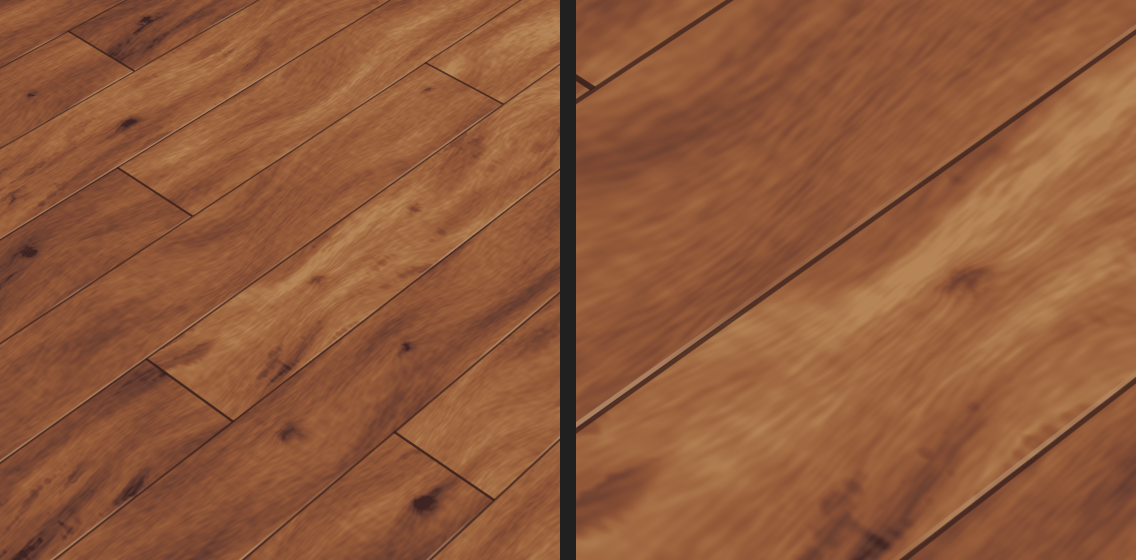
Left, the full canvas; right, a detail of the centre.
A WebGL 2 fragment shader for this texture:

```glsl
#version 300 es
precision highp float;
// Varnished hardwood floor seen at a slant: a projective map turns the canvas into
// floor units (along the planks, across the planks), where each row is cut by a joint.
// Every plank gets its own tone, gradient-noise grain, cross figure and knots.

uniform vec2 u_resolution;
out vec4 fragColor;

const float PLANK_LENGTH = 12.0;
const int ROWS = 9;

// Per row: joint position, tone before the joint, tone after it, amount of dark figure
const vec4 ROW_STYLE[ROWS] = vec4[ROWS](
    vec4(6.0, 0.48, 0.48, 0.5), vec4(0.14, 0.52, 0.36, 0.4), vec4(6.0, 0.65, 0.65, 0.8),
    vec4(-1.18, 0.48, 0.65, 0.4), vec4(2.62, 0.57, 0.72, 0.15), vec4(-2.92, 0.49, 0.73, 1.0),
    vec4(4.0, 0.49, 0.49, 0.1), vec4(-2.0, 0.54, 0.62, 0.7), vec4(3.0, 0.7, 0.7, 0.4));

// Wood colours from burnt heartwood to pale sapwood
const vec3 WOOD[6] = vec3[6](
    vec3(0.25, 0.14, 0.13), vec3(0.40, 0.24, 0.19), vec3(0.50, 0.29, 0.20),
    vec3(0.58, 0.35, 0.22), vec3(0.64, 0.42, 0.26), vec3(0.71, 0.52, 0.34));
const vec3 GAP = vec3(0.20, 0.11, 0.10);
const vec3 BEVEL_SHINE = vec3(0.72, 0.58, 0.45);

vec2 hash2(vec2 p) {
    vec3 h = fract(p.xyx * vec3(0.1031, 0.1030, 0.0973));
    h += dot(h, h.yzx + 33.33);
    return fract((h.xx + h.yz) * h.zy);
}

float cornerSlope(vec2 cell, vec2 corner, vec2 f) {
    return dot(hash2(cell + corner) * 2.0 - 1.0, f - corner);
}

float gradientNoise(vec2 p) {
    vec2 i = floor(p), f = fract(p);
    vec2 w = f * f * f * (f * (f * 6.0 - 15.0) + 10.0);
    float low = mix(cornerSlope(i, vec2(0, 0), f), cornerSlope(i, vec2(1, 0), f), w.x);
    float high = mix(cornerSlope(i, vec2(0, 1), f), cornerSlope(i, vec2(1, 1), f), w.x);
    return 1.3 * mix(low, high, w.y);
}

float fbm(vec2 p) {
    float sum = 0.0, gain = 1.0;
    for (int i = 0; i < 4; i++) {
        sum += gain * gradientNoise(p);
        p = p * 2.03 + 17.3;
        gain *= 0.5;
    }
    return sum;
}

// Canvas point (y down) to floor: x along the planks, y counted in plank widths
vec2 toFloor(vec2 c) {
    float depth = 0.1287 - 0.0021 * c.x + 0.0576 * c.y;
    return vec2(0.608 * c.x - c.y, 0.5396 * c.x + c.y - 0.121) / depth;
}

// x: dark core, y: soft halo of a knot that may sit in this stretch of plank
vec2 knot(vec2 p, float seed) {
    vec2 cell = vec2(floor(p.x / 1.7), seed);
    vec2 h = hash2(cell + 5.7), size = hash2(cell + 91.3);
    vec2 d = p - vec2((cell.x + 0.3 + 0.4 * h.x) * 1.7, 0.25 + 0.5 * h.y);
    d += 0.07 * vec2(fbm(p * 6.0 + seed), fbm(p * 6.0 - seed));
    float r = length(d * vec2(0.75, 1.2)) / mix(0.04, 0.09, size.x);
    return step(0.4, size.y) * vec2(exp(-r * r), exp(-0.35 * r * r));
}

// Tone shift of the wood; p is plank-local, seed separates planks
float grain(vec2 p, float seed, float figure) {
    vec2 k = knot(p, seed);
    vec2 o = p + hash2(vec2(seed, 3.1)) * 60.0;
    vec2 q = o + vec2(0.0, 0.28 * gradientNoise(o * vec2(0.5, 1.1)) + 0.07 * k.y);
    float broad = fbm(q * vec2(0.35, 2.3));
    float rings = sin(34.0 * (q.y * 0.4 + 0.6 * gradientNoise(o * vec2(0.32, 1.2))));
    float streak = gradientNoise(q * vec2(0.8, 11.0));
    float pores = gradientNoise(q * vec2(8.0, 36.0));
    float ripple = gradientNoise(o * vec2(17.0, 3.0));
    float heart = smoothstep(0.12, 0.5, gradientNoise(q * vec2(0.45, 3.6)));
    // Short dark dashes with edges broken by the ripple, gathered in patches
    float dash = gradientNoise(q * vec2(1.8, 8.0)) + 0.3 * ripple;
    float patches = smoothstep(-0.15, 0.25, gradientNoise(o * vec2(0.7, 1.6)));
    float flecks = smoothstep(0.08, 0.4, dash) * patches;
    return 0.30 * broad + 0.035 * rings + 0.13 * streak + 0.16 * pores + 0.06 * ripple
        - 0.22 * heart - 0.32 * figure * flecks - 0.4 * k.x - 0.13 * k.y;
}

vec3 woodColour(float tone) {
    vec3 colour = WOOD[0];
    for (int i = 1; i < 6; i++)
        colour = mix(colour, WOOD[i], clamp(tone * 5.0 - float(i - 1), 0.0, 1.0));
    return colour;
}

// Smooth-edged line of the given half width
float line(float d, float halfWidth, float blur) {
    return 1.0 - smoothstep(halfWidth - blur, halfWidth + blur, abs(d));
}

void main() {
    vec2 uv = gl_FragCoord.xy / u_resolution;
    vec2 p = toFloor(vec2(uv.x, 1.0 - uv.y));
    vec2 blur = 0.6 * fwidth(p);

    // Plank under this point
    float row = floor(p.y);
    vec4 style = ROW_STYLE[clamp(int(row) + 1, 0, ROWS - 1)];
    float plank = floor((p.x - style.x) / PLANK_LENGTH);
    float seed = row * 7.0 + plank * 3.0 + 40.0;
    float tone = plank < 0.0 ? style.y : style.z;
    tone += grain(vec2(p.x, p.y - row), seed, style.w) + 0.03;
    tone += 0.07 * (uv.x + uv.y - 1.0);
    vec3 colour = woodColour(tone);

    // Long seams: dark gap with a shine that comes and goes; end joints stay dark
    float seam = p.y - floor(p.y + 0.5);
    float wear = gradientNoise(vec2(p.x * 0.8, floor(p.y + 0.5) * 9.7));
    float shine = line(seam + 0.012, 0.008, blur.y) * smoothstep(-0.25, 0.35, wear);
    colour = mix(colour, GAP, 0.7 * line(seam - 0.004, 0.009, blur.y));
    colour = mix(colour, BEVEL_SHINE, 0.75 * shine);
    colour = mix(colour, GAP, 0.85 * line(p.x - style.x, 0.013, blur.x));
    fragColor = vec4(colour, 1.0);
}
```
